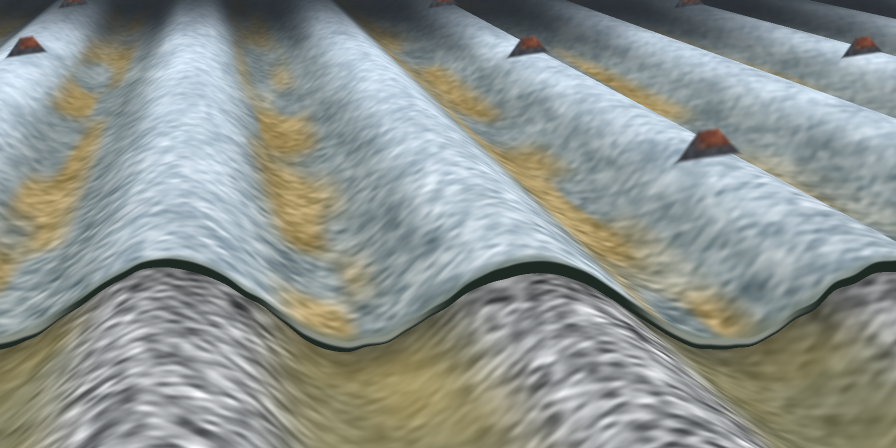
Give the GLSL for this texture, as a Shadertoy shader.

```glsl
const float TAU = 6.2831853;
const vec2 VANISH = vec2(0.456, 1.289);

float hash(vec2 p) {
    return fract(sin(dot(p, vec2(127.1, 311.7))) * 43758.5453);
}

float noise(vec2 p) {
    vec2 i = floor(p), f = fract(p);
    f = f * f * (3.0 - 2.0 * f);
    return mix(mix(hash(i), hash(i + vec2(1, 0)), f.x),
               mix(hash(i + vec2(0, 1)), hash(i + vec2(1, 1)), f.x), f.y);
}

// Position across the corrugation; whole numbers are crests
float across(float x, float s) { return x / s + 0.095; }

// Drop of the wavy sheet below the horizon at perspective scale s
float drop(float x, float s) {
    return s * (1.057 + 0.11 * (1.0 - cos(TAU * across(x, s))));
}

// Walk from near to far until the sheet covers the point q
float findSheet(vec2 q, float start, float gap) {
    float d = q.y - gap, end = d / 1.277;
    float s = start, f = drop(q.x, s) - d;
    if (f < 0.0) return start;
    for (int i = 1; i <= 40; i++) {
        float nextS = mix(start, end, float(i) / 40.0);
        float nextF = drop(q.x, nextS) - d;
        if (nextF <= 0.0) return mix(s, nextS, f / max(f - nextF, 1e-5));
        s = nextS;
        f = nextF;
    }
    return end;
}

// Fine fibres lying across the ridges, in two crossing directions
float fibres(float u, float l) {
    float a = noise(vec2(u * 15.0 + l * 12.0, l * 95.0 - u * 16.0));
    float b = noise(vec2(u * 19.0 - l * 9.0, l * 120.0 + u * 21.0) + 40.0);
    float c = noise(vec2(u * 34.0, l * 60.0 + u * 9.0) + 80.0);
    return (a + b + 0.7 * c) / 2.7 - 0.5;
}

vec3 lowerSheet(float u, float s) {
    float l = log(s), fibre = fibres(u + 7.0, l);
    float crest = smoothstep(-0.7, 0.6, cos(TAU * (u - 0.02)));
    float stain = noise(vec2(u * 5.0, l * 14.0) + 9.0);
    vec3 olive = mix(vec3(0.48, 0.48, 0.38), vec3(0.63, 0.58, 0.39), stain * stain);
    vec3 col = mix(olive, vec3(0.61, 0.62, 0.63), crest);
    col += fibre * mix(0.28, 0.95, crest);
    return col * mix(0.68, 1.0, smoothstep(0.80, 0.91, s));
}

vec3 upperSheet(float u, float s, float y) {
    float l = log(s), fibre = fibres(u, l);
    float crest = smoothstep(-0.6, 0.95, cos(TAU * (u - 0.04)));
    float far = smoothstep(0.85, 0.35, s);
    vec3 col = mix(vec3(0.52, 0.57, 0.58), vec3(0.71, 0.77, 0.81), crest);
    col += vec3(0.07, 0.08, 0.10) * far * crest;
    // Ochre lichen in the valleys and broad weathering
    float valley = smoothstep(0.25, 0.95, cos(TAU * (u - 0.46)));
    float patchy = smoothstep(0.25, 0.75, noise(vec2(u * 7.0, l * 9.0) + 3.0));
    col = mix(col, vec3(0.69, 0.57, 0.32), valley * patchy * 0.75);
    col += 0.12 * (noise(vec2(u * 9.0, l * 16.0)) - 0.5);
    col += fibre * mix(0.50, 0.22, far) * vec3(1.1, 1.0, 0.95);
    // Green rim at the cut end, deep shade at the far end
    col = mix(col, vec3(0.40, 0.45, 0.40), 0.6 * smoothstep(0.803, 0.822, s));
    float shade = smoothstep(0.86, 1.01, y + 0.05 * (0.5 - crest));
    return mix(col, vec3(0.13, 0.15, 0.17), 0.9 * shade);
}

// Capped bolts, in rows along the crests
vec3 addBolts(vec3 col, vec2 p) {
    for (int row = 0; row < 3; row++) {
        float s = 1.0 / (1.72 + 0.96 * float(row));
        for (int i = 0; i < 3; i++) {
            float crest = floor(2.5 * float(i) - 0.5);
            vec2 c = VANISH + s * vec2(crest - 0.095, -1.057);
            vec2 q = (p - c) / s - vec2(0.03, 0.0);
            q.y -= 0.15 * q.x;
            float d = max(abs(q.x) + 0.8 * q.y - 0.085, max(-q.y - 0.045, q.y - 0.06));
            float rust = smoothstep(-0.025, 0.015, q.y) * smoothstep(-0.07, 0.0, q.x);
            vec3 cap = mix(vec3(0.24, 0.25, 0.27), vec3(0.48, 0.29, 0.23), rust);
            cap *= 0.8 + 0.4 * noise(q * 45.0);
            col = mix(col, cap, smoothstep(0.012, -0.012, d));
        }
    }
    return col;
}

vec3 roof(vec2 p) {
    vec2 q = vec2(p.x - VANISH.x, VANISH.y - p.y);
    float edge = 0.818 + 0.007 * noise(vec2(p.x * 22.0, 2.0));
    float gap = 0.014 + 0.014 * noise(vec2(p.x * 7.0, 5.0));
    float s = findSheet(q, (q.y - gap) / 1.057, gap);
    if (s > edge) return lowerSheet(across(q.x, s), s);

    float under = q.y - drop(q.x, edge);
    s = findSheet(q, min(edge, q.y / 1.057), 0.0);
    float u = across(q.x, s);
    vec3 col = upperSheet(u, s, p.y);
    // Cut face: pale lip in the valleys, dark gap beneath
    float valley = smoothstep(0.2, -0.8, cos(TAU * u));
    vec3 face = mix(vec3(0.12, 0.16, 0.14), vec3(0.54, 0.56, 0.52),
                    valley * smoothstep(0.017, 0.009, under));
    col = mix(col, face, smoothstep(-0.003, 0.003, under));
    return addBolts(col, p);
}

void mainImage(out vec4 fragColor, in vec2 fragCoord) {
    // Four samples per pixel smooth the silhouettes
    vec3 col = vec3(0.0);
    for (int i = 0; i < 4; i++) {
        vec2 offset = vec2(i % 2, i / 2) * 0.5 - 0.25;
        col += roof((fragCoord + offset) / iResolution.y);
    }
    fragColor = vec4(clamp(col / 4.0, 0.0, 1.0), 1.0);
}
```
